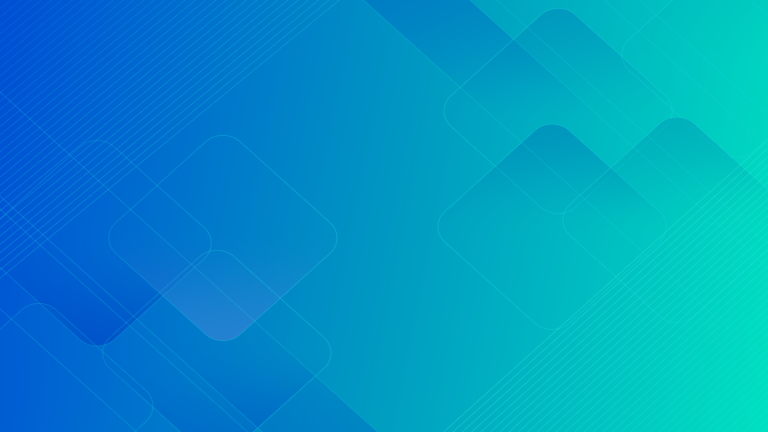
Write a Shadertoy shader that draws this background.

```glsl
// Blue to teal gradient with rounded diamond tiles, diagonal bands and hatched corners.

const float SLOPE = 0.9;            // rise over run of the diagonals
const float TILE_HALF = 0.183;
const float TILE_RADIUS = 0.051;
const float LINE_WIDTH = 0.0021;
const float HATCH_STEP = 0.0195;
const vec3 LINE_COLOR = vec3(0.10, 0.84, 0.88);

// Coverage of a thin stroke at signed distance d
float stroke(float d, float px) {
    return clamp((0.5 * (LINE_WIDTH + px) - abs(d)) / px, 0.0, 1.0);
}

// Coverage of the inside of a shape (d < 0)
float inside(float d, float px) {
    return clamp(0.5 - d / px, 0.0, 1.0);
}

// Signed distance to a rounded square
float roundedBox(vec2 p, float halfSide, float radius) {
    vec2 e = abs(p) - halfSide + radius;
    return length(max(e, 0.0)) + min(max(e.x, e.y), 0.0) - radius;
}

// Signed distance to a falling diagonal with the given offset; y points down
float diagonal(vec2 p, float offset) {
    return (SLOPE * p.x - p.y - offset) / length(vec2(SLOPE, 1.0));
}

// Diamond tile, seen as a square turned by 45 degrees in squeezed space
float diamond(vec2 p, vec2 center) {
    vec2 q = (p - center) * vec2(SLOPE, 1.0);
    return roundedBox(vec2(q.x + q.y, q.x - q.y) * 0.70711, TILE_HALF, TILE_RADIUS);
}

// Evenly spaced rising lines on the side of "edge" given by "side"
float hatch(vec2 p, float slope, float edge, float side, float px) {
    float s = (slope * p.x + p.y - edge) * side;
    float nearest = (fract(s / HATCH_STEP + 0.5) - 0.5) * HATCH_STEP;
    float mask = step(-0.5 * HATCH_STEP, s);
    return mask * stroke(nearest / length(vec2(slope, 1.0)), px);
}

vec3 backdrop(vec2 p) {
    float t = clamp((p.x + 0.2 * p.y) / 1.978, 0.0, 1.0);
    float blue = mix(0.83, 0.755, smoothstep(0.0, 0.6, t));
    return vec3(0.0, mix(0.305, 0.88, t), blue);
}

// Shaded strip between two falling diagonals
vec3 band(vec3 color, vec2 p, float low, float high, vec4 tint, float px) {
    float mask = inside(diagonal(p, high), px) * inside(-diagonal(p, low), px);
    return mix(color, tint.rgb, mask * tint.a);
}

// Tile whose tint grows toward its top (direction -1) or bottom tip (+1)
vec3 tile(vec3 color, vec2 p, vec3 place, vec4 tint, float px) {
    float d = diamond(p, place.xy);
    float fade = smoothstep(-0.02, 0.28, (p.y - place.y) * place.z);
    color = mix(color, tint.rgb, inside(d, px) * fade * tint.a);
    float strength = mix(0.20, 0.34, smoothstep(0.2, 0.8, p.x));
    return mix(color, LINE_COLOR, stroke(d, px) * strength);
}

void mainImage(out vec4 fragColor, in vec2 fragCoord) {
    // Height spans 0..1, downward from the top edge
    vec2 p = vec2(fragCoord.x, iResolution.y - fragCoord.y) / iResolution.y;
    float px = 1.0 / iResolution.y;
    vec3 color = backdrop(p);

    // Bands
    float topShade = 0.50 * (1.0 - smoothstep(-0.05, 0.30, p.y));
    float bottomShade = 0.35 * smoothstep(0.70, 1.05, p.y);
    color = band(color, p, 0.757, 0.979, vec4(0.0, 0.42, 0.77, topShade), px);
    color = band(color, p, -0.454, -0.213, vec4(0.0, 0.36, 0.78, bottomShade), px);

    // Tiles: center and tint direction, then tint
    vec3 places[8] = vec3[8](
        vec3(0.225, 0.563, 1.0), vec3(0.516, 0.551, 1.0),
        vec3(0.502, 0.817, 1.0), vec3(0.090, 0.940, -1.0),
        vec3(1.704, 0.127, -1.0), vec3(1.292, 0.257, -1.0),
        vec3(1.278, 0.525, -1.0), vec3(1.567, 0.509, -1.0));
    vec4 tints[8] = vec4[8](
        vec4(0.00, 0.29, 0.78, 0.75), vec4(0.18, 0.51, 0.83, 0.85),
        vec4(0.00, 0.36, 0.78, 0.65), vec4(0.00, 0.44, 0.80, 0.20),
        vec4(0.00, 0.64, 0.74, 0.25), vec4(0.00, 0.53, 0.74, 0.55),
        vec4(0.00, 0.52, 0.73, 0.65), vec4(0.00, 0.62, 0.72, 0.60));
    for (int i = 0; i < 8; i++) {
        color = tile(color, p, places[i], tints[i], px);
    }

    // Long falling lines
    float offsets[10] = float[10](-0.715, -0.484, -0.454, -0.213, 0.757,
                                  0.979, 1.035, 1.259, 1.333, 1.563);
    for (int i = 0; i < 10; i++) {
        color = mix(color, LINE_COLOR, 0.22 * stroke(diagonal(p, offsets[i]), px));
    }

    // Hatched corners
    float leftFade = mix(0.10, 0.25, smoothstep(0.0, 0.64, 0.82 * p.x + p.y));
    color = mix(color, LINE_COLOR, leftFade * hatch(p, 0.82, 0.644, -1.0, px));
    vec3 mint = vec3(0.20, 0.93, 0.86);
    float rightFade = mix(0.32, 0.12, smoothstep(1.92, 2.6, SLOPE * p.x + p.y));
    color = mix(color, mint, rightFade * hatch(p, SLOPE, 1.924, 1.0, px));

    fragColor = vec4(color, 1.0);
}
```
